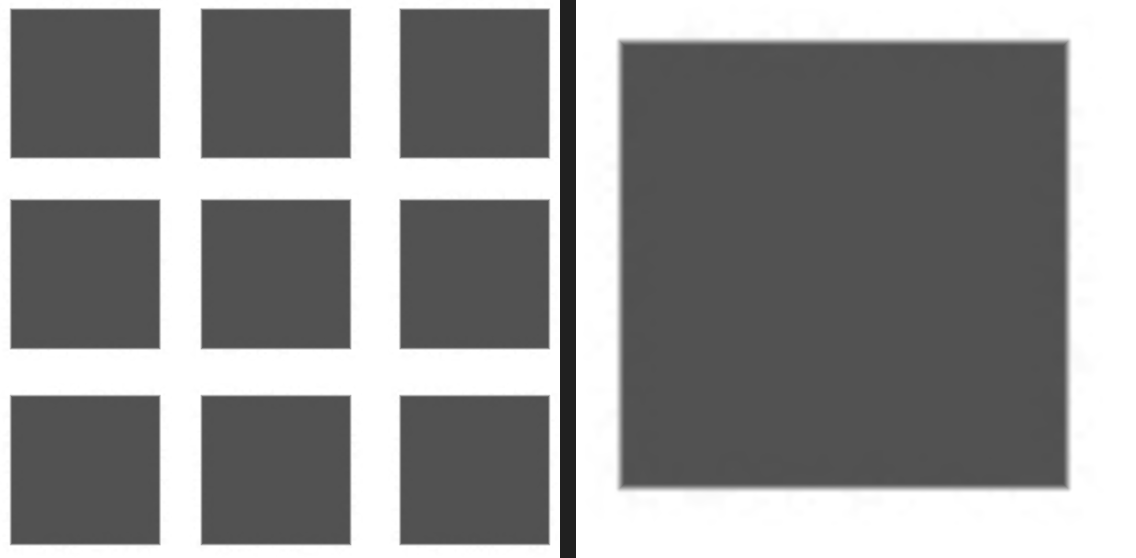
Left: the whole. Right: its middle third, enlarged.
Reproduce this pattern procedurally as a WebGL 2 fragment shader.

```glsl
#version 300 es
precision highp float;

uniform vec2 u_resolution;
out vec4 fragColor;

const float REPEATS = 3.0;                        // squares across and down
const vec2 FIRST_CENTER = vec2(0.1523, 0.1575);   // lower left square
const vec2 PITCH = vec2(0.3477, 0.3464);
const vec2 MIDDLE_SHIFT = vec2(-0.0072, 0.0046);  // uneven middle row and column
const vec2 HALF_SIZE = vec2(0.1330, 0.1332);
const float EDGE_INNER = 0.0030;                  // soft border, inside and outside
const float EDGE_OUTER = 0.0036;
const vec3 PAPER = vec3(1.0);
const vec3 SQUARE = vec3(0.32);
const float GRAIN_SCALE = 150.0;
const float GRAIN_REACH = 0.028;
const float PAPER_GRAIN = 0.022;
const float SQUARE_GRAIN = 0.012;

float hash(vec2 p) {
    return fract(sin(dot(p, vec2(127.1, 311.7))) * 43758.5453);
}

float valueNoise(vec2 p) {
    vec2 i = floor(p);
    vec2 f = fract(p);
    f = f * f * (3.0 - 2.0 * f);
    float low = mix(hash(i), hash(i + vec2(1.0, 0.0)), f.x);
    float high = mix(hash(i + vec2(0.0, 1.0)), hash(i + vec2(1.0)), f.x);
    return mix(low, high, f.y);
}

float boxDistance(vec2 p, vec2 halfSize) {
    vec2 d = abs(p) - halfSize;
    return length(max(d, 0.0)) + min(max(d.x, d.y), 0.0);
}

void main() {
    vec2 uv = gl_FragCoord.xy / u_resolution;

    // Square of the current cell
    vec2 cell = clamp(floor(uv * REPEATS), 0.0, REPEATS - 1.0);
    vec2 isMiddle = 1.0 - abs(cell - 0.5 * (REPEATS - 1.0));
    vec2 center = FIRST_CENTER + cell * PITCH + isMiddle * MIDDLE_SHIFT;
    float d = boxDistance(uv - center, HALF_SIZE);

    // Soft border, never narrower than a pixel
    float pixel = 0.5 / min(u_resolution.x, u_resolution.y);
    float paperAmount = smoothstep(-max(EDGE_INNER, pixel), max(EDGE_OUTER, pixel), d);
    vec3 color = mix(SQUARE, PAPER, paperAmount);

    // Faint grain that fades away from the edges
    float grain = valueNoise(uv * GRAIN_SCALE);
    float fade = 1.0 - smoothstep(0.0, GRAIN_REACH, abs(d));
    float paperWear = PAPER_GRAIN * smoothstep(0.45, 1.0, grain);
    float squareWear = SQUARE_GRAIN * (0.5 - grain);
    color -= fade * mix(squareWear, paperWear, paperAmount);

    fragColor = vec4(color, 1.0);
}
```
